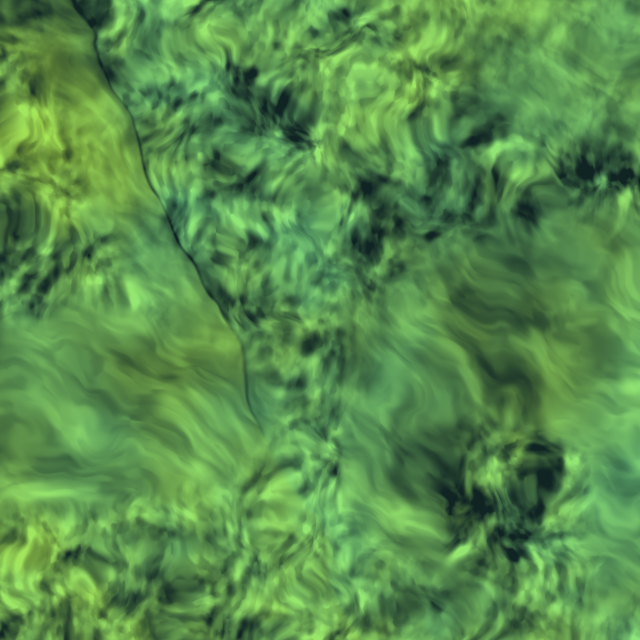
Reproduce this texture procedurally as a Shadertoy shader.

```glsl
// Mossy green ground: curly rough clumps, soft streaked patches and a dark ridge crack.
#define BASE_TONE 0.60
#define CLUMP_SCALE vec2(29.0, 22.0)
#define CLUMP_CONTRAST 0.27
#define STREAK_SCALE vec2(10.0, 27.0)
#define STREAK_CONTRAST 0.16
#define STREAK_ANGLE 0.6
#define PIT_DEPTH 0.20
#define CRACK_WIDTH 0.004
#define HUE_SHIFT 0.055

vec3 hash3(vec2 p) {
    vec3 q = fract(p.xyx * vec3(0.1031, 0.1030, 0.0973));
    q += dot(q, q.yxz + 33.33);
    return fract((q.xxy + q.yzz) * q.zyx);
}

// Smooth cellular noise in -1..1: blended values of scattered points
float grain(vec2 p) {
    vec2 cell = floor(p), f = p - cell;
    float sum = 0.0, total = 1e-4;
    for (int y = -1; y <= 1; y++)
    for (int x = -1; x <= 1; x++) {
        vec2 o = vec2(x, y);
        vec3 h = hash3(cell + o);
        vec2 d = o + 0.15 + 0.7 * h.xy - f;
        float w = max(0.0, 1.0 - dot(d, d) / 1.32);
        w *= w;
        w *= w;
        sum += w * (2.0 * h.z - 1.0);
        total += w;
    }
    return sum / total;
}

float layers(vec2 p) {
    float sum = 0.0, amp = 1.0;
    for (int i = 0; i < 3; i++) {
        sum += amp * grain(p);
        p = mat2(1.6, 1.2, -1.2, 1.6) * p + 11.7;
        amp *= 0.6;
    }
    return sum;
}

float lobe(vec2 p, vec2 center, vec2 radius) {
    return 1.0 - smoothstep(0.75, 1.1, length((p - center) / radius));
}

void mainImage(out vec4 fragColor, in vec2 fragCoord) {
    vec2 uv = fragCoord / iResolution.xy;
    vec2 warp = vec2(layers(uv * 5.0 + 3.0), layers(uv * 5.0 + 47.0));
    vec2 p = uv + 0.022 * warp;

    // Ridge crack: signed distance, negative on the raised left bank
    float edge = p.x - 0.42 + 0.45 * (p.y - 0.33) + 0.012 * sin(p.y * 22.0);
    float ridge = smoothstep(0.29, 0.38, uv.y);
    float leftSide = 1.0 - smoothstep(-0.006, 0.006, edge);
    float bank = smoothstep(-0.17, -0.08, edge) * leftSide * ridge;

    // Where the ground is soft instead of clumpy
    float clump = lobe(p, vec2(0.81, 0.19), vec2(0.13, 0.20));
    float meadow = lobe(p, vec2(0.86, 0.34), vec2(0.38, 0.34));
    meadow *= smoothstep(0.520, 0.535, uv.x + 0.006 * warp.x) * (1.0 - clump);
    float soft = max(meadow, lobe(p, vec2(0.14, 0.36), vec2(0.31, 0.17)));
    soft = max(soft, max(0.8 * bank, 0.6 * lobe(p, vec2(0.97, 0.90), vec2(0.27, 0.17))));

    // Curly clumps, lit from the upper left
    vec2 curl = vec2(grain(uv * 14.0 + 5.0), grain(uv * 14.0 + 29.0));
    vec2 q = (uv + 0.022 * curl) * CLUMP_SCALE;
    float height = layers(q);
    float relief = height - layers(q + vec2(-0.25, 0.35));
    float rough = CLUMP_CONTRAST * (0.6 * height + 0.5 * relief);

    // Long soft streaks
    float c = cos(STREAK_ANGLE), s = sin(STREAK_ANGLE);
    vec2 flow = mat2(c, s, -s, c) * (uv + 0.035 * warp);
    float streak = STREAK_CONTRAST * layers(flow * STREAK_SCALE);
    streak += 0.035 * bank * sin(edge * 120.0 + 3.0 * warp.x);

    // Combine with broad shade, pits and the hollow beside the clump
    float broad = layers(uv * 6.0 + 71.0);
    float tone = BASE_TONE + mix(rough, streak, soft) + 0.05 * broad;
    tone -= PIT_DEPTH * smoothstep(0.3, 0.95, -broad) * (1.0 - 0.6 * soft);
    tone -= 0.14 * lobe(p, vec2(0.70, 0.29), vec2(0.09, 0.07));
    tone -= 0.22 * lobe(p, vec2(0.04, 1.01), vec2(0.14, 0.06));

    // Crack line, its shadow and the pale seam of fibres
    float crack = exp(-pow(edge / CRACK_WIDTH, 2.0)) * ridge;
    float shadow = (1.0 - leftSide) * exp(-max(edge, 0.0) * 15.0) * ridge;
    tone -= crack * (0.17 + 0.08 * curl.x) + 0.13 * shadow + 0.04 * bank;
    float seam = exp(-pow((uv.x - 0.522 + 0.006 * warp.x) / 0.010, 2.0));
    seam *= smoothstep(0.08, 0.15, uv.y) * (1.0 - smoothstep(0.45, 0.55, uv.y));
    tone += 0.14 * seam * grain(uv * vec2(70.0, 45.0));

    // Green ramp, drifting between yellowish and bluish
    float sunny = lobe(p, vec2(0.08, 0.72), vec2(0.13, 0.20));
    float yellow = 0.8 * layers(uv * 4.0 + 31.0) - 0.2 + 0.6 * leftSide + 0.6 * sunny;
    yellow += 0.35 * grain(uv * 24.0 + 13.0) * (1.0 - soft);
    tone = clamp(tone + 0.05 * sunny, 0.14, 0.90);
    vec3 color = vec3(0.69 * tone - 0.035, tone, 0.38 * tone + 0.085);
    color += HUE_SHIFT * yellow * vec3(0.7, 0.0, -1.0) * smoothstep(0.1, 0.6, tone);
    fragColor = vec4(clamp(color, 0.0, 1.0), 1.0);
}
```
